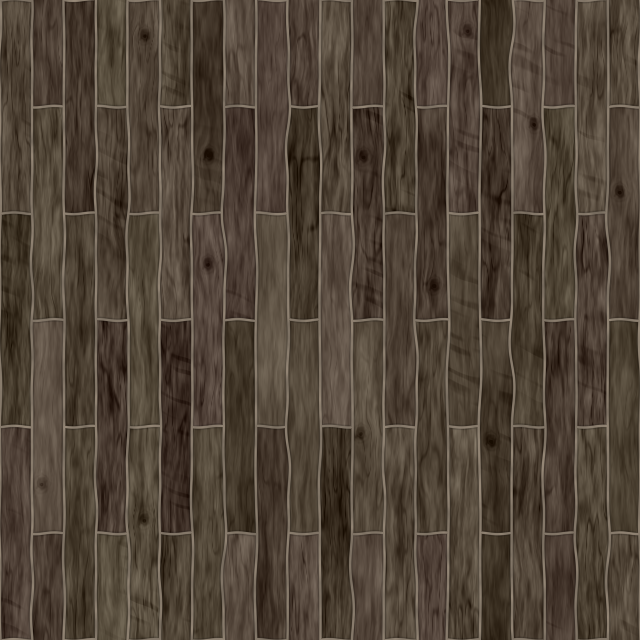
This texture is drawn by a Shadertoy shader. Its source:

```glsl
const float COLUMNS = 20.0;
const float ROWS = 3.0;
const float JOINT_HALF_WIDTH = 0.0019;
const vec3 DARK_WOOD = vec3(0.16, 0.11, 0.07);
const vec3 PALE_WOOD = vec3(0.53, 0.48, 0.42);
const vec3 GROUT = vec3(0.54, 0.49, 0.43);

float hash(vec2 p) {
    vec3 q = fract(p.xyx * 0.1031);
    q += dot(q, q.yzx + 33.33);
    return fract((q.x + q.y) * q.z);
}

float noise(vec2 p) {
    vec2 i = floor(p), f = fract(p);
    f = f * f * (3.0 - 2.0 * f);
    return mix(mix(hash(i), hash(i + vec2(1, 0)), f.x),
               mix(hash(i + vec2(0, 1)), hash(i + vec2(1, 1)), f.x), f.y);
}

float fbm(vec2 p) {
    float sum = 0.0, weight = 0.55;
    for (int i = 0; i < 3; i++) {
        sum += weight * noise(p);
        p = p * 2.03 + 11.7;
        weight *= 0.5;
    }
    return sum / 0.9625;
}

// Sideways drift of a long joint, in column widths; closes over the canvas height
float jointDrift(float joint, float y) {
    float id = mod(joint, COLUMNS);
    float phase = 6.2832 * hash(vec2(id, 71.0));
    float drift = 0.0;
    for (float k = 3.0; k < 12.0; k += 2.0) {
        float strength = hash(vec2(id, k + 40.0));
        drift += strength * sin(6.2832 * k * y + phase * k) / (k + 4.0);
    }
    return 0.22 * drift;
}

// Dark oval with rings, centred on the origin
float knotShade(vec2 q) {
    float r = length(q) + 0.5 * (noise(q * 2.0 + 9.0) - 0.5);
    float rings = 0.5 + 0.5 * cos(r * 9.0);
    return exp(-r * r * 1.6) + 0.35 * rings * exp(-r * r * 0.5);
}

// Wood of one plank; p is measured from its centre in canvas units
vec3 woodColor(vec2 p, vec2 id) {
    float tone = hash(id + 3.1);
    float roughness = hash(id + 17.7);
    float warmth = hash(id + 29.3);
    float hasKnot = step(0.76, hash(id + 41.9));
    float hasSawMarks = step(0.58, hash(id + 53.3));
    vec2 seed = 20.0 * vec2(hash(id + 61.0), hash(id + 67.0));

    // Grain bends around the knot
    vec2 knotCentre = vec2(hash(id + 5.0) - 0.5, hash(id + 8.0) - 0.5) * vec2(0.025, 0.26);
    vec2 q = (p - knotCentre) / vec2(0.009, 0.011);
    vec2 g = p + seed;
    g.x += 0.016 * (fbm(g * vec2(22.0, 9.0)) - 0.5);
    g.x -= hasKnot * 0.006 * q.x * exp(-0.3 * dot(q, q));

    // Broad streaks, fine pores and long cracks
    float streaks = fbm(g * vec2(75.0, 7.0)) - 0.5;
    float pores = fbm(g * vec2(230.0, 32.0)) - 0.5;
    float blotches = fbm(g * vec2(28.0, 13.0) + 5.0) - 0.5;
    float cracks = 1.0 - smoothstep(0.0, 0.12, abs(noise(g * vec2(150.0, 17.0)) - 0.5));
    cracks *= smoothstep(0.3, 0.7, noise(g * vec2(35.0, 12.0)));

    // Slanted marks across the board
    float sawLine = noise(vec2(g.x * 18.0, g.y * 105.0 + g.x * 45.0));
    float saw = smoothstep(0.62, 0.9, sawLine) * smoothstep(0.35, 0.65, noise(g * 11.0));

    float light = mix(0.2, 0.58, tone) + 0.38 * streaks + 0.35 * blotches;
    light += mix(0.4, 0.75, roughness) * pores;
    light -= mix(0.08, 0.28, roughness) * cracks;
    light -= 0.16 * hasSawMarks * saw + 0.4 * hasKnot * knotShade(q);

    vec3 color = mix(DARK_WOOD, PALE_WOOD, clamp(light, -0.18, 1.0));
    return color + (warmth - 0.5) * vec3(0.012, -0.008, 0.02);
}

void mainImage(out vec4 fragColor, in vec2 fragCoord) {
    vec2 uv = fragCoord / iResolution.xy;
    float pixel = 1.0 / min(iResolution.x, iResolution.y);

    // Nearest long joint decides the column
    float x = uv.x * COLUMNS;
    float joint = round(x);
    float side = x - joint - jointDrift(joint, uv.y);
    float column = joint - step(side, 0.0);
    float columnId = mod(column, COLUMNS);

    // Alternate columns shift by half a plank
    float bow = 0.004 * sin(5.0 * (x - column) + 6.2832 * hash(vec2(columnId, 83.0)));
    float y = uv.y * ROWS + 0.5 * mod(columnId, 2.0) + bow;
    vec2 id = vec2(columnId, mod(floor(y), ROWS));
    vec2 local = vec2((x - column - 0.5) / COLUMNS, (fract(y) - 0.5) / ROWS);

    float endDistance = (0.5 - abs(fract(y) - 0.5)) / ROWS;
    float distanceToJoint = min(abs(side) / COLUMNS, endDistance);

    // Planks darken beside the grout
    vec3 color = woodColor(local, id);
    color *= mix(0.78, 1.0, smoothstep(JOINT_HALF_WIDTH, 0.0055, distanceToJoint));

    vec3 grout = GROUT * (0.82 + 0.3 * fbm(uv * vec2(60.0, 45.0)));
    float cover = 1.0 - smoothstep(-0.7 * pixel, 0.7 * pixel, distanceToJoint - JOINT_HALF_WIDTH);
    fragColor = vec4(mix(color, grout, cover), 1.0);
}
```
